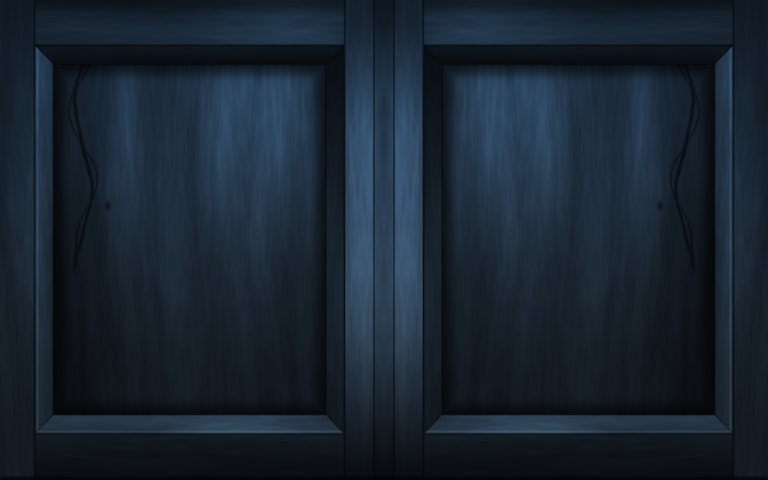
This texture is drawn by a WebGL 2 fragment shader. Its source:

```glsl
#version 300 es
precision highp float;
// Two mirrored cabinet doors of dark blue stained wood, each with a sunken panel.
// The scene is folded about the centre; boxes give the mitred frame, warped
// layered sines give the grain, and stretched cellular noise gives the pores.
uniform vec2 u_resolution;
out vec4 fragColor;

// Layout, in canvas heights; x is measured outward from the centre line
const vec2 DOOR_CENTRE = vec2(0.405, 0.501);
const vec2 FRAME_HALF = vec2(0.322, 0.405);
const vec2 PANEL_HALF = vec2(0.284, 0.365);
const float CENTRE_SEAM = 0.021;
const float INNER_STILE = 0.082;
const float OUTER_STILE = 0.728;
const float SEAM_WIDTH = 0.0035;
const vec2 KNOT = vec2(0.575, 0.571);
// Light and colour
const vec2 GLOW_CENTRE = vec2(0.265, 0.76);
const vec2 GLOW_SIZE = vec2(0.10, 0.18);
const float GLOW_GAIN = 0.15;
const vec3 TINT_LOW = vec3(0.53, 0.75, 0.96);
const vec3 TINT_HIGH = vec3(0.46, 0.74, 1.02);
const float GRAIN_GAIN = 0.34;
const float PORE_GAIN = 0.14;

vec2 hash2(vec2 c) {
  return fract(sin(vec2(dot(c, vec2(127.1, 311.7)), dot(c, vec2(269.5, 183.3)))) * 4375.85);
}

// Distance to the nearest scattered point
float cellular(vec2 q) {
  vec2 cell = floor(q), f = fract(q);
  float nearest = 1.5;
  for (int j = -1; j <= 1; j++)
    for (int i = -1; i <= 1; i++) {
      vec2 o = vec2(i, j);
      nearest = min(nearest, length(o + hash2(cell + o) - f));
    }
  return nearest;
}

// Warped sines, each layer turned and doubled in frequency
float layeredSines(vec2 q) {
  float sum = 0.0, amp = 0.55;
  for (int i = 0; i < 4; i++) {
    q += 0.7 * sin(q.yx * 1.3 + vec2(1.7, 4.1) * float(i + 1));
    sum += amp * sin(q.x + 0.6) * cos(q.y * 0.8);
    q = mat2(1.6, 1.2, -1.2, 1.6) * q;
    amp *= 0.6;
  }
  return sum;
}

// Wood brightness factor; q.x runs across the grain and q.y along it
float wood(vec2 q) {
  float broad = layeredSines(q * vec2(17.0, 2.6));
  float fine = layeredSines(q * vec2(62.0, 5.0) + 9.0);
  float pores = cellular(q * vec2(120.0, 16.0)) - 0.5;
  return 1.0 + GRAIN_GAIN * (0.65 * broad + 0.4 * fine) + PORE_GAIN * pores;
}

float glow(vec2 p, vec2 centre, vec2 size) {
  vec2 d = (p - centre) / size;
  return exp(-dot(d, d));
}

float seam(float d, float width) { return 1.0 - smoothstep(0.0, width, abs(d)); }

float boxDistance(vec2 q, vec2 halfSize) {
  vec2 e = abs(q) - halfSize;
  return length(max(e, 0.0)) + min(max(e.x, e.y), 0.0);
}

float panelTone(vec2 p, float inset) {
  float tone = mix(0.13, 0.25, smoothstep(0.13, 0.72, p.y));
  tone *= 1.0 - 0.42 * smoothstep(0.5, 0.68, p.x);
  tone += GLOW_GAIN * glow(p, GLOW_CENTRE, GLOW_SIZE);
  tone += 0.07 * glow(p, vec2(0.27, 0.47), vec2(0.035, 0.2));
  tone += 0.07 * glow(p, vec2(0.55, 0.72), vec2(0.035, 0.2));
  // Winding crack with a thinner branch, and a small knot
  float wander = layeredSines(p * vec2(30.0, 22.0));
  float path = 0.626 - 0.017 * cos((p.y - 0.61) * 17.5) + 0.005 * wander;
  float reach = smoothstep(0.42, 0.46, p.y);
  float crack = seam(p.x - path, 0.005 + 0.004 * abs(wander));
  float branch = 0.7 * seam(p.x - path - 0.014 * sin(p.y * 27.0), 0.004);
  tone *= 1.0 - 0.6 * reach * max(crack, branch);
  tone *= 1.0 - 0.65 * glow(p, KNOT, vec2(0.006, 0.009));
  return tone * mix(0.4, 1.0, smoothstep(0.0, 0.04, inset));
}

float bevelTone(vec2 p, vec2 q, bool isSide, float rise) {
  if (isSide) {
    if (q.x > 0.0) return mix(0.19, 0.29, smoothstep(0.1, 0.7, p.y)) * mix(0.85, 1.1, rise);
    return 0.10 + 0.08 * glow(p, vec2(0.1, 0.45), vec2(1.0, 0.25)) - 0.03 * smoothstep(0.7, 0.9, p.y);
  }
  if (q.y > 0.0) return mix(0.06, 0.10, rise);
  return 0.23 + 0.11 * glow(p, vec2(0.3, 0.11), vec2(0.16, 0.2));
}

void main() {
  vec2 p = gl_FragCoord.xy / u_resolution.y;
  float pixel = 1.0 / u_resolution.y;
  p.x = abs(p.x - 0.5 * u_resolution.x / u_resolution.y);
  vec2 q = p - DOOR_CENTRE;
  float frame = boxDistance(q, FRAME_HALF);
  float panel = boxDistance(q, PANEL_HALF);
  vec2 over = (abs(q) - PANEL_HALF) / (FRAME_HALF - PANEL_HALF);
  bool isSide = over.x > over.y;
  bool isStile = p.x < INNER_STILE || p.x > OUTER_STILE;
  bool alongX = panel > 0.0 && (frame > 0.0 ? !isStile : !isSide);
  float grain = wood(alongX ? p.yx + vec2(3.0, 1.0) : p);

  // Stiles and rails
  float centreStile = 0.40 * smoothstep(-0.15, 0.5, p.y) * (1.0 - 0.62 * smoothstep(0.7, 1.02, p.y));
  centreStile *= p.x < CENTRE_SEAM ? 0.82 : 1.0;
  float outerStile = 0.12 + 0.11 * glow(p, vec2(0.74, 0.58), vec2(0.08, 0.3));
  float topRail = (0.17 + 0.09 * glow(p, vec2(0.2, 0.94), vec2(0.16, 0.1))) * (1.0 - 0.4 * smoothstep(0.96, 1.0, p.y));
  float bottomRail = mix(0.07, 0.13, smoothstep(0.0, 0.09, p.y));
  float rail = p.y > 0.5 ? topRail : bottomRail;
  float tone = p.x < INNER_STILE ? centreStile : (p.x > OUTER_STILE ? outerStile : rail);

  // Sunken bevel and panel
  float bevel = bevelTone(p, q, isSide, clamp(max(over.x, over.y), 0.0, 1.0));
  tone = mix(tone, bevel, clamp(0.5 - frame / pixel, 0.0, 1.0));
  tone = mix(tone, panelTone(p, -panel), clamp(0.5 - panel / pixel, 0.0, 1.0));
  tone *= grain;

  // Joints, mitres and lit edges
  float joint = max(seam(p.x - CENTRE_SEAM, SEAM_WIDTH), seam(p.x - OUTER_STILE, SEAM_WIDTH));
  joint = max(joint, seam(p.x - INNER_STILE, SEAM_WIDTH));
  joint = max(joint, 0.8 * max(seam(frame, SEAM_WIDTH), seam(panel, SEAM_WIDTH)));
  tone *= 1.0 - 0.55 * joint;
  float onBevel = step(0.0, panel) * step(frame, 0.0);
  tone *= 1.0 - 0.35 * onBevel * seam(over.x - over.y, 0.09);
  float litSide = max(step(q.y, 0.0) * float(!isSide), step(0.0, q.x) * float(isSide));
  tone += 0.09 * onBevel * litSide * seam(frame + 0.005, 0.004);
  tone *= mix(0.3, 1.0, smoothstep(0.002, 0.012, p.y));

  vec3 tint = mix(TINT_LOW, TINT_HIGH, smoothstep(0.2, 0.9, p.y));
  fragColor = vec4(clamp(tone * tint + vec3(0.005, 0.004, 0.006), 0.0, 1.0), 1.0);
}
```
